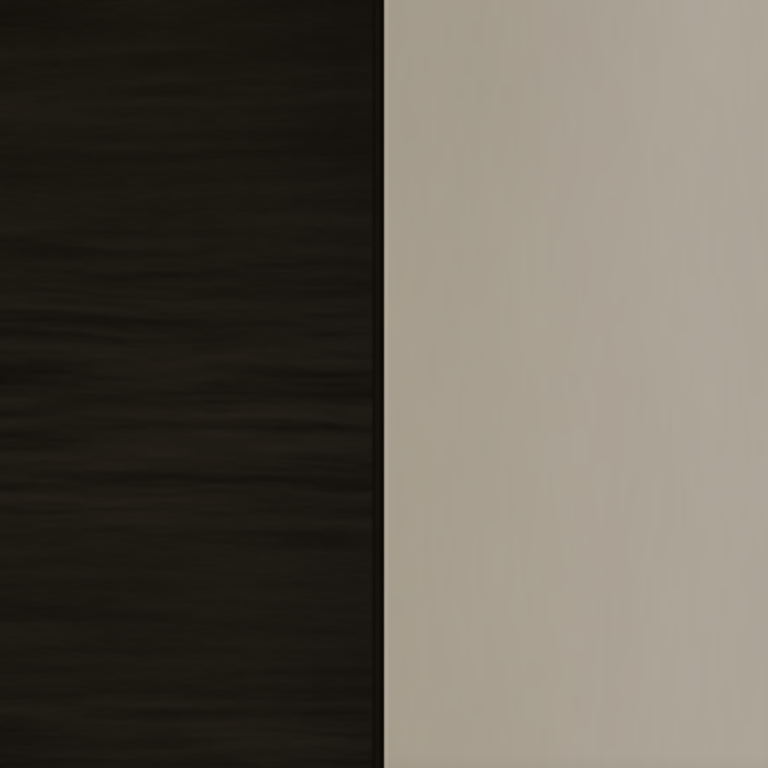
Give the GLSL for this texture, as a WebGL 1 fragment shader.

```glsl
precision highp float;
// Dark horizontal-grained wood panel beside a smooth warm beige panel.
uniform vec2 u_resolution;

float hash(vec2 p) {
  return fract(sin(dot(p, vec2(127.1, 311.7))) * 43758.5453);
}

float noise(vec2 p) {
  vec2 i = floor(p), f = fract(p);
  f = f * f * (3.0 - 2.0 * f);
  return mix(mix(hash(i), hash(i + vec2(1.0, 0.0)), f.x),
             mix(hash(i + vec2(0.0, 1.0)), hash(i + vec2(1.0, 1.0)), f.x), f.y);
}

float fbm(vec2 p) {
  float sum = 0.0, amp = 0.5;
  for (int i = 0; i < 4; i++) {
    sum += amp * noise(p);
    p = p * 2.03 + 17.3;
    amp *= 0.5;
  }
  return sum;
}

vec3 wood(vec2 uv) {
  // Gently bent grain coordinate, rising a little to the right near the top
  float bend = 0.022 * (fbm(uv * vec2(4.0, 5.0)) - 0.5);
  vec2 g = vec2(uv.x, uv.y + bend - 0.03 * uv.x * smoothstep(0.5, 0.8, uv.y));

  // Broad bands, medium ridges and fine fibres
  float broad = fbm(g * vec2(2.0, 14.0)) - 0.47;
  float ridges = noise(g * vec2(5.0, 72.0)) - 0.5;
  float fibres = noise(g * vec2(14.0, 170.0) + 31.0) - 0.5;
  float pores = noise(g * vec2(70.0, 260.0) + 9.0) - 0.5;

  // Ridges are strongest below the middle and at the foot, calm between
  float ridged = 0.45 + 0.6 * smoothstep(0.27, 0.34, uv.y) * (1.0 - smoothstep(0.55, 0.72, uv.y))
               + 0.5 * (1.0 - smoothstep(0.06, 0.14, uv.y));
  float tone = 0.030 * broad + ridged * (0.036 * ridges + 0.020 * fibres) + 0.009 * pores;

  vec3 col = mix(vec3(0.112, 0.098, 0.074), vec3(0.101, 0.088, 0.064), smoothstep(0.55, 1.0, uv.y));
  col *= 1.0 - 0.10 * smoothstep(0.3, 0.48, uv.x);
  return col + tone * vec3(1.0, 0.94, 0.84);
}

vec3 beige(vec2 uv) {
  // Slightly yellower near the seam, greyer and lighter to the right
  vec3 col = mix(vec3(0.655, 0.620, 0.560), vec3(0.678, 0.645, 0.597), smoothstep(0.5, 0.95, uv.x));
  col *= 1.0 - 0.022 * smoothstep(0.55, 1.0, uv.y) * (1.0 - smoothstep(0.6, 1.0, uv.x));
  col -= 0.015 * smoothstep(0.02, 0.0, uv.y);
  // Faint upright mottling
  col += 0.010 * (fbm(uv * vec2(16.0, 5.0)) - 0.47);
  return col + 0.006 * (noise(uv * vec2(110.0, 24.0)) - 0.5);
}

void main() {
  vec2 uv = gl_FragCoord.xy / u_resolution;
  float px = 1.0 / u_resolution.x;

  // Wood with a plain dark edge strip and a black seam
  vec3 dark = wood(uv);
  vec3 strip = vec3(0.092, 0.078, 0.050) + 0.008 * (noise(uv * vec2(90.0, 30.0)) - 0.5);
  dark = mix(dark, strip, smoothstep(0.483, 0.488, uv.x));
  dark *= 1.0 - 0.30 * exp(-pow((uv.x - 0.487) / 0.0025, 2.0));
  dark *= 1.0 - 0.50 * smoothstep(0.491, 0.498, uv.x);

  // Beige with a thin bright lip along the seam
  vec3 light = beige(uv);
  light += 0.035 * exp(-pow((uv.x - 0.5035) / 0.002, 2.0));

  float side = smoothstep(0.5 - 1.2 * px, 0.5 + 1.2 * px, uv.x);
  gl_FragColor = vec4(mix(dark, light, side), 1.0);
}
```
